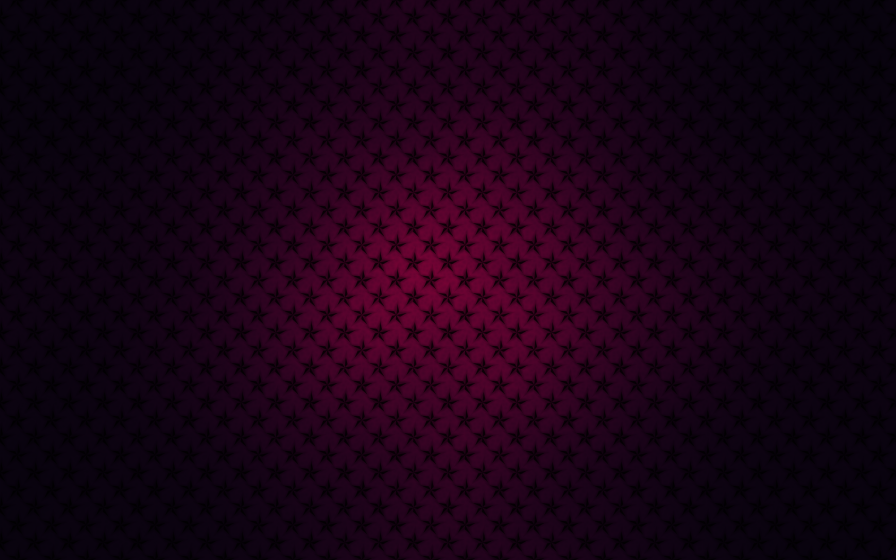
Reproduce this pattern procedurally as a Shadertoy shader.

```glsl
const float PI = 3.14159265;
const vec2 REPEATS = vec2(26.0, 16.0);      // cells across and down, two stars each
const float STAR_RADIUS = 0.0185;           // in canvas heights
const float NOTCH_RATIO = 0.42;             // inner radius over outer radius
const float STAR_TILT = 0.12;               // radians
const float DARK_FACET = 0.16;
const float LIGHT_FACET = 0.62;
const float SHADOW_WIDTH = 0.005;
const float SHADOW_DEPTH = 0.22;
const float FACET_WEAR = 0.10;              // brightness spread between stars
const vec2 GLOW_CENTER = vec2(0.505, 0.48);
const vec2 GLOW_FALLOFF = vec2(2.6, 1.3);
const float GLOW_PEAK = 0.40;
const float GLOW_BASE = 0.026;
const float CLOUD_AMOUNT = 0.07;
const vec2 GRAIN_CELLS = vec2(208.0, 130.0);
const float GRAIN_AMOUNT = 0.14;

vec2 hash2(vec2 p) {
    vec3 q = fract(p.xyx * vec3(0.1031, 0.1030, 0.0973));
    q += dot(q, q.yzx + 33.33);
    return fract((q.xx + q.yz) * q.zy);
}

// Distance to the nearest scattered point, wrapping at the canvas edges
float cellNoise(vec2 uv, vec2 cells) {
    vec2 g = uv * cells, id = floor(g), f = fract(g);
    float nearest = 2.0;
    for (int y = -1; y <= 1; y++)
    for (int x = -1; x <= 1; x++) {
        vec2 o = vec2(x, y);
        vec2 point = o + hash2(mod(id + o, cells));
        nearest = min(nearest, length(point - f));
    }
    return nearest;
}

// Layered sines with whole frequencies, so they tile
float clouds(vec2 uv) {
    vec2 t = 2.0 * PI * uv;
    float sum = sin(2.0 * t.x + 1.3 * sin(t.y)) * cos(t.y + 0.6);
    sum += 0.6 * sin(3.0 * t.x - 2.0 * t.y + sin(2.0 * t.x));
    sum += 0.4 * cos(5.0 * t.x + 3.0 * t.y + 1.5 * sin(4.0 * t.y));
    return sum;
}

// x: signed distance to the outline, y: signed distance to the facet creases
vec2 facetedStar(vec2 p, float radius) {
    float halfArm = PI / 5.0;
    float angle = atan(p.x, p.y) - STAR_TILT;
    angle = mod(angle + halfArm, 2.0 * halfArm) - halfArm;
    float r = length(p), fold = abs(angle);
    vec2 q = r * vec2(cos(fold), sin(fold));
    vec2 tip = vec2(radius, 0.0);
    vec2 notch = NOTCH_RATIO * radius * vec2(cos(halfArm), sin(halfArm));
    vec2 edge = normalize(notch - tip);
    float outline = dot(q - tip, vec2(edge.y, -edge.x));
    float crease = r * min(sin(fold), sin(halfArm - fold));
    return vec2(outline, sign(angle) * crease);
}

// Brightness factor of both interleaved star lattices
float starShade(vec2 uv, float pixel) {
    vec2 cellSize = iResolution.xy / iResolution.y / REPEATS;
    float shade = 1.0;
    for (int k = 0; k < 2; k++) {
        vec2 shift = k == 0 ? vec2(0.0, 0.5) : vec2(0.5, 0.0);
        vec2 g = uv * REPEATS - shift;
        vec2 id = floor(g + 0.5);
        vec2 star = facetedStar((g - id) * cellSize, STAR_RADIUS);
        float wear = hash2(mod(id, REPEATS) + 50.0 * float(k)).x - 0.5;
        float dark = smoothstep(-pixel, pixel, star.y);
        float facet = mix(LIGHT_FACET, DARK_FACET, dark) * (1.0 + 2.0 * FACET_WEAR * wear);
        float cover = 1.0 - smoothstep(-pixel, pixel, star.x);
        float shadow = 1.0 - SHADOW_DEPTH * (1.0 - smoothstep(0.0, SHADOW_WIDTH, star.x));
        shade *= mix(shadow, facet, cover);
    }
    return shade;
}

void mainImage(out vec4 fragColor, in vec2 fragCoord) {
    vec2 uv = fragCoord / iResolution.xy;
    float pixel = 0.7 / iResolution.y;

    // Periodic glow, darkest along the wrapped edges
    vec2 s = sin(PI * (uv - GLOW_CENTER));
    float heat = GLOW_BASE + GLOW_PEAK * exp(-dot(GLOW_FALLOFF, s * s));

    // Cloudy mottling and fine grain
    heat *= 1.0 + CLOUD_AMOUNT * clouds(uv);
    heat *= 1.0 + GRAIN_AMOUNT * (cellNoise(uv, GRAIN_CELLS) - 0.5);

    // Black through violet to crimson
    vec3 color = vec3(heat, 0.01, 0.3 * sqrt(heat));
    fragColor = vec4(color * starShade(uv, pixel), 1.0);
}
```
